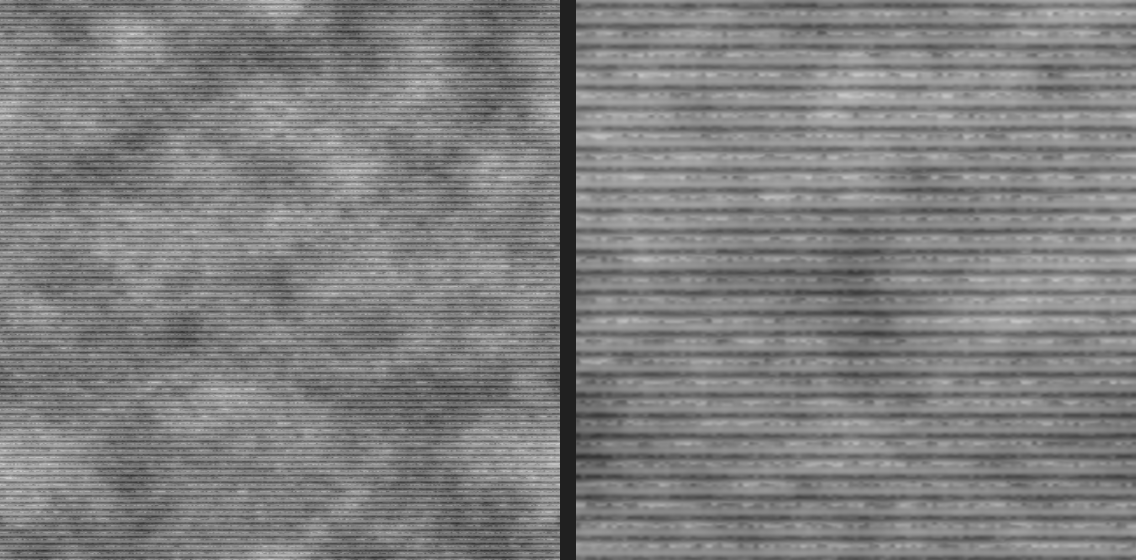
Left, the full canvas; right, a detail of the centre.
A WebGL 2 fragment shader for this texture:

```glsl
#version 300 es
precision highp float;

uniform vec2 u_resolution;
out vec4 outColor;

// Ribs
const float RIB_COUNT = 82.0;
const float RIB_PHASE = 0.12;       // height of the fuzzy edge within a rib
const float RIDGE_CONTRAST = 0.05;  // smooth line and fuzzy edge, both light
const float SEAM_CONTRAST = 0.085;  // darker groove above the fuzzy edge

// Fuzz
const vec2 HAIR_CELLS = vec2(320.0, 360.0);
const vec2 TUFT_CELLS = vec2(150.0, 246.0);
const float TUFT_SHARE = 0.6;
const float FUZZ_WIDTH = 0.3;
const float FUZZ_RAGGEDNESS = 0.2;
const float FUZZ_CONTRAST = 0.2;

// Wear
const vec2 CLOUD_CELLS = vec2(8.0, 10.0);
const int CLOUD_OCTAVES = 4;
const float CLOUD_DECAY = 0.56;
const float CLOUD_CONTRAST = 0.43;
const vec2 STREAK_CELLS = vec2(60.0, 82.0);
const float STREAK_CONTRAST = 0.14;

const vec3 BASE_GREY = vec3(0.495);
const float TAU = 6.2831853;

float hash(vec2 p) {
    vec3 q = fract(vec3(p.xyx) * 0.1031);
    q += dot(q, q.yzx + 33.33);
    return fract((q.x + q.y) * q.z);
}

// Value noise, centred on zero, that wraps after the given number of cells
float tiledNoise(vec2 uv, vec2 cells, float seed) {
    vec2 p = uv * cells;
    vec2 cell = floor(p);
    vec2 f = fract(p);
    f = f * f * (3.0 - 2.0 * f);
    vec2 lo = mod(cell, cells) + seed;
    vec2 hi = mod(cell + 1.0, cells) + seed;
    return mix(mix(hash(lo), hash(vec2(hi.x, lo.y)), f.x),
               mix(hash(vec2(lo.x, hi.y)), hash(hi), f.x), f.y) - 0.5;
}

// Layered noise
float clouds(vec2 uv) {
    float sum = 0.0;
    float weight = 0.5;
    vec2 cells = CLOUD_CELLS;
    for (int i = 0; i < CLOUD_OCTAVES; i++) {
        sum += weight * tiledNoise(uv, cells, 17.0 * float(i + 1));
        cells *= 2.0;
        weight *= CLOUD_DECAY;
    }
    return sum;
}

void main() {
    vec2 uv = gl_FragCoord.xy / u_resolution;

    // Signed offset from the fuzzy edge, in ribs
    float offset = fract(uv.y * RIB_COUNT - RIB_PHASE + 0.5) - 0.5;
    float fuzzMask = exp(-offset * offset / (FUZZ_WIDTH * FUZZ_WIDTH));

    // Hairs and tufts ruffle the edge; the line between stays smooth
    float hairs = tiledNoise(uv, HAIR_CELLS, 131.0)
                + TUFT_SHARE * tiledNoise(uv, TUFT_CELLS, 211.0);
    float ragged = offset + hairs * FUZZ_RAGGEDNESS * fuzzMask;

    // Rib profile
    float shade = RIDGE_CONTRAST * cos(2.0 * TAU * ragged)
                - SEAM_CONTRAST * sin(TAU * ragged);
    shade += FUZZ_CONTRAST * hairs * fuzzMask;

    // Uneven wear across the cloth and along each rib
    shade += CLOUD_CONTRAST * clouds(uv);
    shade += STREAK_CONTRAST * tiledNoise(uv, STREAK_CELLS, 59.0) * fuzzMask;

    outColor = vec4(clamp(BASE_GREY + shade, 0.0, 1.0), 1.0);
}
```
